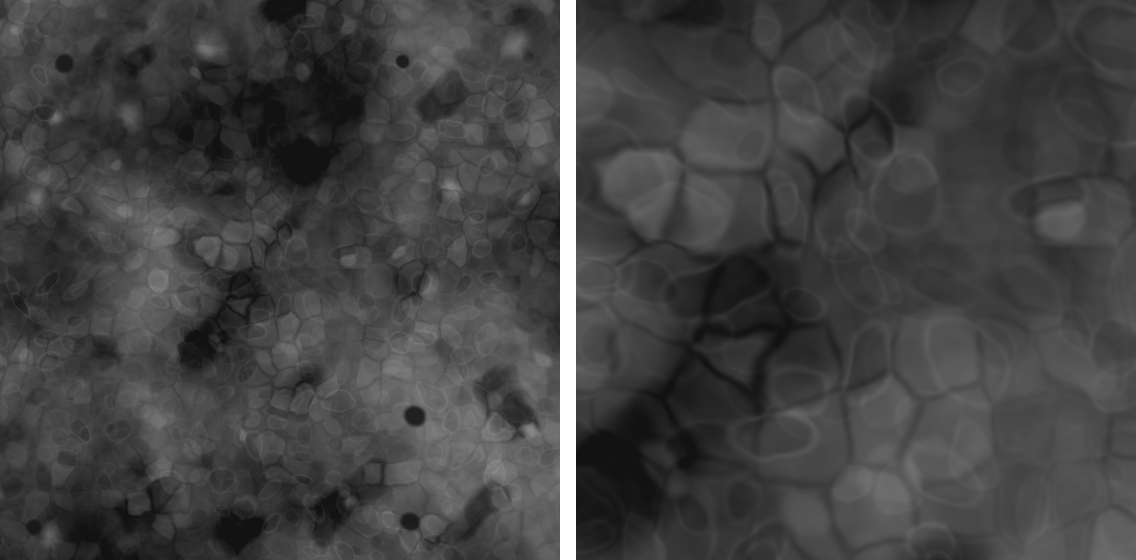
Left: the whole. Right: its middle third, enlarged.
This texture is drawn by a WebGL 1 fragment shader. Its source:

```glsl
precision highp float;
// Draws a grey, softly focused micrograph of densely packed tissue cells.
uniform vec2 u_resolution;

const float BASE_GREY = 0.262;
const float DARKEST = 0.07;
const float HOLE_GREY = 0.09;

float hash(vec2 p) {
  return fract(sin(dot(p, vec2(127.1, 311.7))) * 43758.5453);
}

vec2 hash2(vec2 p) {
  return vec2(hash(p), hash(p + 37.3));
}

mat2 rotation(float angle) {
  float c = cos(angle), s = sin(angle);
  return mat2(c, s, -s, c);
}

float noise(vec2 p) {
  vec2 i = floor(p), f = fract(p);
  f = f * f * f * (f * (f * 6.0 - 15.0) + 10.0);
  return mix(mix(hash(i), hash(i + vec2(1, 0)), f.x),
             mix(hash(i + vec2(0, 1)), hash(i + vec2(1, 1)), f.x), f.y);
}

// Layered noise, normalised to 0..1
float fbm(vec2 p) {
  float sum = 0.0, weight = 0.5333;
  for (int i = 0; i < 4; i++) {
    sum += weight * noise(p);
    p = rotation(0.65) * p * 2.03 + 11.7;
    weight *= 0.5;
  }
  return sum;
}

// Packed cells: x = gap between the two nearest centre distances, y = cell tone
vec2 mosaicCells(vec2 p) {
  vec2 base = floor(p);
  float nearest = 9.0, second = 9.0, tone = 0.0;
  for (int y = -1; y <= 1; y++) {
    for (int x = -1; x <= 1; x++) {
      vec2 id = base + vec2(x, y);
      float d = length(id + 0.1 + 0.8 * hash2(id) - p);
      if (d < nearest) {
        second = nearest;
        nearest = d;
        tone = hash(id + 71.9);
      } else {
        second = min(second, d);
      }
    }
  }
  return vec2(second - nearest, tone);
}

// Overlapping translucent ovals: x = summed body tone, y = summed rim light
vec2 ovalCells(vec2 p, float seed) {
  vec2 base = floor(p), light = vec2(0.0);
  for (int y = -1; y <= 1; y++) {
    for (int x = -1; x <= 1; x++) {
      vec2 id = base + vec2(x, y);
      vec2 key = id + seed;
      vec2 q = p - id - 0.2 - 0.6 * hash2(key);
      q = rotation(6.283 * hash(key + 5.1)) * q;
      q *= vec2(0.82, mix(0.95, 1.4, hash(key + 9.7)));
      float d = length(q) - mix(0.24, 0.44, hash(key + 13.3));
      float body = 1.0 - smoothstep(-0.09, 0.06, d);
      float rim = exp(-d * d / 0.0022);
      light += vec2(body * (hash(key + 21.1) - 0.46), rim * hash(key + 29.9));
    }
  }
  return light;
}

// Sparse round spots; softness 1 fades all the way from the centre
float sparseSpots(vec2 p, float scale, float chance, float radius, float softness, float seed) {
  p *= scale;
  vec2 key = floor(p) + seed;
  float r = radius * scale * mix(0.55, 1.0, hash(key + 3.7));
  float d = length(fract(p) - 0.3 - 0.4 * hash2(key));
  return step(hash(key + 8.3), chance) * (1.0 - smoothstep(r * (1.0 - softness), r, d));
}

void main() {
  vec2 p = gl_FragCoord.xy / u_resolution.y;
  vec2 bend = vec2(fbm(p * 9.0), fbm(p * 9.0 + 47.0)) - 0.5;
  vec2 w = p + 0.05 * bend;
  float focus = mix(0.35, 1.0, smoothstep(0.25, 0.7, noise(p * 5.0 + 61.0)));

  // Broad haze and mottling
  float grey = BASE_GREY + 0.58 * (fbm(p * 3.7 + 23.0) - 0.5);
  grey += 0.09 * (fbm(w * 17.0 + 5.0) - 0.5);
  grey += 0.05 * (fbm(p * 70.0) - 0.5);

  // Cell bodies, dark creases and bright membranes
  vec2 mosaic = mosaicCells(w * 23.0);
  vec2 wideOvals = ovalCells(w * 19.0, 4.0);
  vec2 fineOvals = ovalCells(rotation(0.5) * w * 27.0, 83.0);
  float inside = smoothstep(0.0, 0.28, mosaic.x);
  grey += 0.09 * inside * (mosaic.y - 0.45);
  grey -= 0.045 * focus * (1.0 - smoothstep(0.0, 0.17, mosaic.x)) * noise(p * 16.0);
  grey += 0.085 * wideOvals.x + 0.06 * fineOvals.x;
  grey += focus * (0.055 * wideOvals.y + 0.035 * fineOvals.y);

  // Ragged dark gaps between cells
  float gap = smoothstep(0.76, 0.94, noise(rotation(0.9) * w * vec2(13.0, 8.0) + 31.0));
  grey -= 0.14 * gap * (1.0 - 0.5 * inside * mosaic.y);

  // Glowing cells and round holes
  grey += 0.19 * sparseSpots(w, 7.0, 0.2, 0.036, 0.95, 17.0);
  grey += 0.10 * sparseSpots(w, 12.0, 0.13, 0.022, 0.5, 53.0);
  float hole = sparseSpots(mix(p, w, 0.2), 6.0, 0.17, 0.024, 0.45, 97.0);
  grey = mix(grey, HOLE_GREY, 0.9 * hole);

  gl_FragColor = vec4(vec3(clamp(grey, DARKEST, 0.8)), 1.0);
}
```
